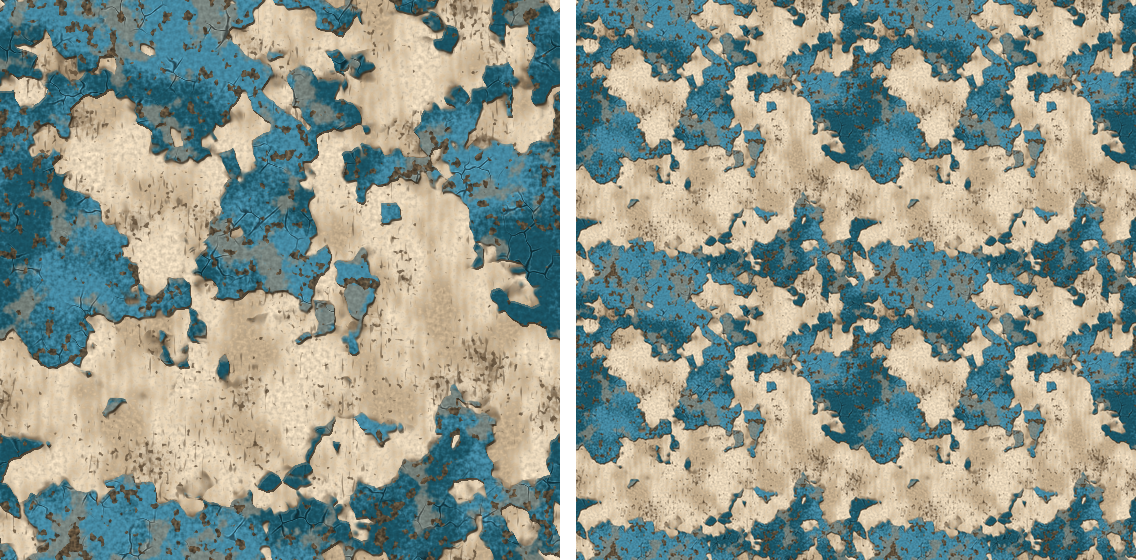
Left, the tile; right, the same tile 2 across and 2 down.
A Shadertoy shader for this texture:

```glsl
#define PLASTER_LIGHT vec3(0.91, 0.84, 0.73)
#define PLASTER_TAN   vec3(0.76, 0.67, 0.545)
#define PAINT_DEEP    vec3(0.10, 0.325, 0.39)
#define PAINT_LIGHT   vec3(0.27, 0.54, 0.64)
#define PAINT_CHALK   vec3(0.51, 0.52, 0.48)
#define RUST          vec3(0.34, 0.27, 0.19)
#define SHADOW        vec3(0.15, 0.12, 0.08)
#define PATCH_REPEATS 3.0
#define FLAKE_REPEATS 26.0
#define PAINT_LEVEL   0.03
#define EDGE_SOFTNESS 0.015

// Integer hash of a wrapped cell: two values in 0..1
vec2 hash2(vec2 cell, vec2 period, float seed) {
    vec2 c = cell - period * floor((cell + 0.5) / period) + 0.5;
    uvec3 v = uvec3(uint(c.x), uint(c.y), uint(seed + 0.5)) * 1664525u + 1013904223u;
    v.x += v.y * v.z; v.y += v.z * v.x; v.z += v.x * v.y;
    v ^= v >> 16u;
    v.x += v.y * v.z; v.y += v.z * v.x;
    return vec2(v.xy >> 8u) / 16777216.0;
}

// Shifts each layer so that no lattice lines fall together
vec2 layerShift(float seed) {
    return 0.2 + 0.6 * fract(seed * vec2(0.618, 0.755));
}

float cornerSlope(vec2 cell, vec2 offset, vec2 period, float seed) {
    float angle = 6.28319 * hash2(cell, period, seed).x;
    return dot(vec2(cos(angle), sin(angle)), offset);
}

// Gradient noise that wraps after a whole number of cells
float noise(vec2 uv, vec2 period, float seed) {
    vec2 p = uv * period + layerShift(seed), i = floor(p), f = p - i;
    vec2 u = f * f * f * (f * (f * 6.0 - 15.0) + 10.0);
    vec2 e = vec2(1.0, 0.0);
    float low  = mix(cornerSlope(i, f, period, seed),
                     cornerSlope(i + e.xy, f - e.xy, period, seed), u.x);
    float high = mix(cornerSlope(i + e.yx, f - e.yx, period, seed),
                     cornerSlope(i + e.xx, f - e.xx, period, seed), u.x);
    return mix(low, high, u.y);
}

float fbm(vec2 uv, vec2 period, int octaves, float seed) {
    float sum = 0.0, amplitude = 1.0;
    for (int k = 0; k < octaves; k++) {
        sum += amplitude * noise(uv, period, seed + float(k));
        period *= 2.0;
        amplitude *= 0.55;
    }
    return sum;
}

// Wrapping cells: x = softly blended cell value, y = distance to the border
vec2 flakes(vec2 uv, float period, float seed) {
    vec2 p = uv * period + layerShift(seed), i = floor(p);
    float nearest = 9.0, second = 9.0, total = 0.0, weight = 0.0;
    for (int y = -1; y <= 1; y++)
    for (int x = -1; x <= 1; x++) {
        vec2 cell = i + vec2(x, y);
        float d = length(cell + hash2(cell, vec2(period), seed) - p);
        float w = exp(-24.0 * d * d) + 1e-9;
        total += w * hash2(cell, vec2(period), seed + 1.0).x;
        weight += w;
        second = min(second, max(nearest, d));
        nearest = min(nearest, d);
    }
    return vec2(total / weight, second - nearest);
}

// Positive where paint still holds, negative where it has chipped off
float paintHeight(vec2 uv) {
    vec2 ragged = uv + 0.006 * vec2(fbm(uv, vec2(40.0), 2, 3.0), fbm(uv, vec2(40.0), 2, 6.0));
    float patches = fbm(ragged, vec2(PATCH_REPEATS), 5, 10.0);
    return patches + 0.32 * (flakes(ragged, FLAKE_REPEATS, 20.0).x - 0.5) - PAINT_LEVEL;
}

vec3 plasterColor(vec2 uv, float grain) {
    float tone = fbm(uv, vec2(9.0, 7.0), 4, 30.0) + 0.35 * noise(uv, vec2(90.0, 14.0), 36.0);
    vec3 color = mix(PLASTER_LIGHT, PLASTER_TAN, smoothstep(-0.25, 0.45, tone + 0.5 * grain));
    // Soft brown blooms, fine rust dots and short vertical runs
    float cluster = fbm(uv, vec2(7.0), 3, 40.0);
    float dots = fbm(uv, vec2(84.0), 2, 44.0) + 0.55 * cluster;
    float runs = noise(uv, vec2(160.0, 44.0), 48.0) + 0.45 * cluster;
    color = mix(color, RUST, 0.35 * smoothstep(0.3, 0.75, cluster + 0.4 * grain));
    color = mix(color, RUST, 0.75 * smoothstep(0.42, 0.72, dots));
    return mix(color, RUST, 0.5 * smoothstep(0.32, 0.62, runs));
}

vec3 paintColor(vec2 uv, float grain) {
    float tone = fbm(uv, vec2(3.0), 4, 50.0) + 0.2 * (flakes(uv, FLAKE_REPEATS, 20.0).x - 0.5);
    vec3 color = mix(PAINT_DEEP, PAINT_LIGHT, smoothstep(-0.2, 0.3, tone + 0.2 * grain));
    // Chalky wear
    float wear = fbm(uv, vec2(11.0), 5, 60.0) + 0.3 * tone;
    color = mix(color, PAINT_CHALK, 0.85 * smoothstep(0.14, 0.38, wear));
    // Broken hairline cracks between curling flakes
    float border = flakes(uv + 0.012 * fbm(uv, vec2(30.0), 2, 64.0), 25.0, 68.0).y;
    float cracked = smoothstep(0.0, 0.3, noise(uv, vec2(13.0), 70.0));
    color *= 1.0 - 0.45 * cracked * smoothstep(0.07, 0.02, border);
    color += 0.1 * cracked * smoothstep(0.05, 0.0, abs(border - 0.11));
    // Rust blisters in clusters
    float blisters = fbm(uv, vec2(44.0, 40.0), 3, 74.0) + 0.5 * fbm(uv, vec2(6.0), 2, 80.0);
    vec3 rust = RUST * (1.0 + 0.6 * grain);
    return mix(color, rust, 0.9 * smoothstep(0.29, 0.43, blisters));
}

void mainImage(out vec4 fragColor, in vec2 fragCoord) {
    vec2 uv = fragCoord / iResolution.xy;
    float grain = fbm(uv, vec2(128.0), 2, 90.0);
    float height = paintHeight(uv);
    float above = paintHeight(uv + vec2(-0.002, 0.004));
    float paint = smoothstep(-EDGE_SOFTNESS, EDGE_SOFTNESS, height);
    float paintAbove = smoothstep(-EDGE_SOFTNESS, EDGE_SOFTNESS, above);

    // Bare wall with a stained rim and the shadow of the paint edge
    vec3 wall = plasterColor(uv, grain);
    float stain = smoothstep(-0.1, 0.0, height) * smoothstep(-0.25, 0.35, noise(uv, vec2(30.0), 94.0));
    wall = mix(wall, RUST, 0.7 * stain);
    wall = mix(wall, SHADOW, 0.75 * paintAbove);

    // Paint layer with a pale lip on its upper edges
    vec3 coat = paintColor(uv, grain);
    coat = mix(coat, PAINT_CHALK, 0.5 * (1.0 - paintAbove));
    vec3 color = mix(wall, coat, paint) * (1.0 + 0.18 * grain);
    fragColor = vec4(clamp(color, 0.0, 1.0), 1.0);
}
```
